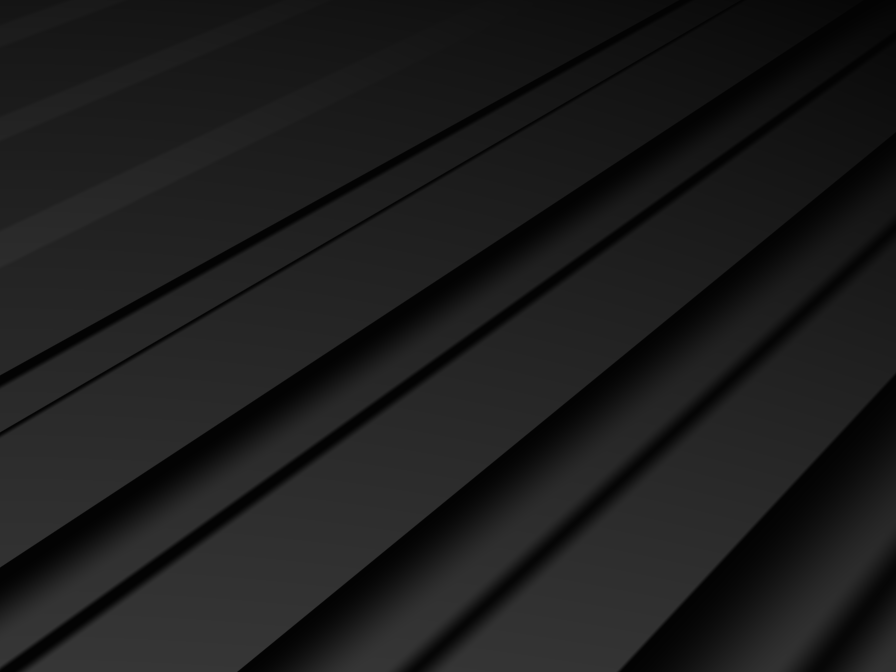
Reproduce this background procedurally as a Shadertoy shader.

```glsl
// Dark slanted slats running toward a vanishing point beyond the top right.
// Every edge is a ray from that point, so one ray slope places all the folds;
// each fold drops into shadow and recovers, over a soft light from lower left.

#define VANISHING_POINT vec2(2.736, 1.953)
#define LIGHT_TOP 0.078
#define LIGHT_BOTTOM 0.212
#define CORNER_FALLOFF 0.032
#define GROOVE_BLACK 0.012
#define RIDGE_GAIN 0.24

// Each fold: slope where it starts, softness of entry, end of core, full recovery
const int FOLD_COUNT = 8;
const vec4 FOLDS[FOLD_COUNT] = vec4[FOLD_COUNT](
    vec4(0.5525, 0.0000, 0.5575, 0.5605),
    vec4(0.5835, 0.0000, 0.5845, 0.5870),
    vec4(0.6570, 0.0000, 0.6640, 0.6980),
    vec4(0.7120, 0.0015, 0.7190, 0.7255),
    vec4(0.8195, 0.0000, 0.8220, 0.8860),
    vec4(0.9120, 0.0100, 0.9190, 0.9420),
    vec4(1.0755, 0.0020, 1.0780, 1.2400),
    vec4(1.2600, 0.0300, 1.2720, 1.3700)
);

// Pale ridges on the far slats: start and end slope
const int RIDGE_COUNT = 3;
const vec2 RIDGES[RIDGE_COUNT] = vec2[RIDGE_COUNT](
    vec2(0.362, 0.374), vec2(0.412, 0.425), vec2(0.474, 0.494)
);

// Light left over across one fold: 0 in its core, 1 outside
float foldLight(float slope, vec4 fold, float aa) {
    float soft = fold.y + aa;
    float entered = smoothstep(fold.x - soft, fold.x + soft, slope);
    float recovered = smoothstep(fold.z - aa, fold.w + aa, slope);
    return 1.0 - entered * (1.0 - recovered);
}

// Smooth strip between two slopes
float strip(float slope, vec2 range, float soft) {
    return smoothstep(range.x - soft, range.x + soft, slope)
         - smoothstep(range.y - soft, range.y + soft, slope);
}

// Broad illumination, strongest near the viewer
float ambientLight(vec2 p) {
    float nearness = 1.0 - p.y;
    float light = mix(LIGHT_TOP, LIGHT_BOTTOM, pow(nearness, 0.85));
    return light - CORNER_FALLOFF * p.x * p.x * (1.0 - 0.65 * nearness);
}

void mainImage(out vec4 fragColor, in vec2 fragCoord) {
    vec2 p = fragCoord / iResolution.y;
    vec2 toVanishing = VANISHING_POINT - p;
    float slope = toVanishing.y / toVanishing.x;

    // Width of about one pixel measured in slope
    float aa = 0.8 * length(vec2(slope, 1.0)) / (toVanishing.x * iResolution.y);

    float shade = 1.0;
    for (int i = 0; i < FOLD_COUNT; i++) {
        shade *= foldLight(slope, FOLDS[i], aa);
    }

    // Faint ridges fade out with distance
    float ridges = 0.0;
    for (int i = 0; i < RIDGE_COUNT; i++) {
        ridges += strip(slope, RIDGES[i], aa + 0.001);
    }
    ridges *= RIDGE_GAIN * (1.0 - smoothstep(0.2, 0.95, p.x));

    float light = max(ambientLight(p), 0.02) * (1.0 + ridges);
    fragColor = vec4(vec3(mix(GROOVE_BLACK, light, shade)), 1.0);
}
```
